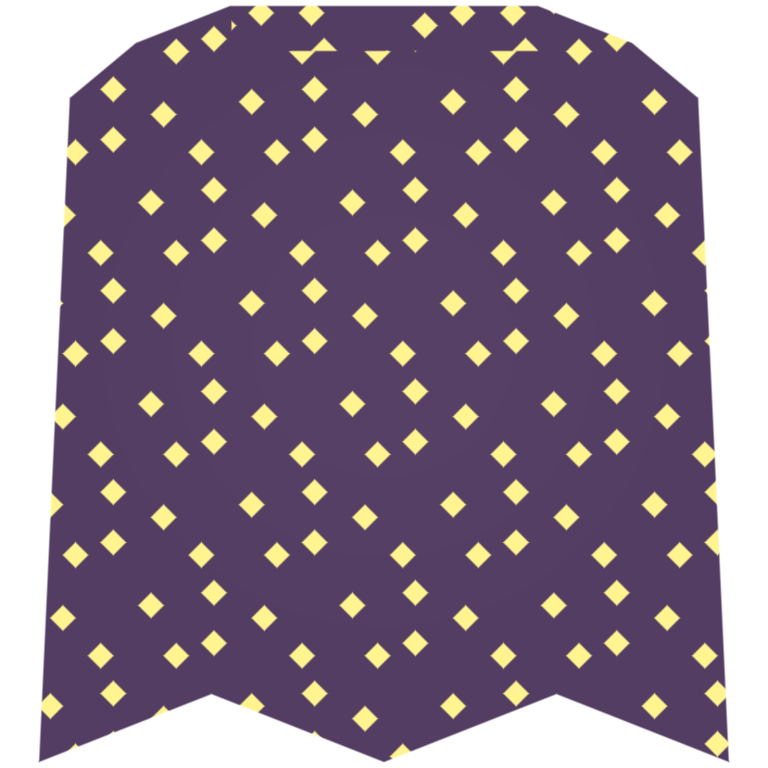
Write a WebGL 1 fragment shader that draws this pattern.

```glsl
precision highp float;
// A purple cloth banner with chamfered shoulders and a zigzag hem, on white.
// A motif of six yellow diamonds repeats on a staggered lattice; the yoke
// panel at the top carries the same print turned by a quarter.
uniform vec2 u_resolution;

const float STEP = 0.01639; // print grid step, also a diamond's half diagonal
const float SOFT = 0.0017;  // half width of the smoothed edges

float cover(float dist) {
  return 1.0 - smoothstep(-SOFT, SOFT, dist);
}

// Signed distance to the line a-b, positive on its right with y pointing down.
float sideOf(vec2 p, vec2 a, vec2 b) {
  vec2 dir = normalize(b - a);
  return dot(p - a, vec2(dir.y, -dir.x));
}

// Diamond in grid steps, repeated every 16 steps across.
float diamond(vec2 p, vec2 center) {
  vec2 d = p - center;
  d.x = mod(d.x + 8.0, 16.0) - 8.0;
  return abs(d.x) + abs(d.y) - 1.02;
}

// Six diamonds per lattice cell; each band of 8 steps shifts by 8 across.
float printCover(vec2 p) {
  p /= STEP;
  p -= 8.0 * floor((p.y + 1.5) / 8.0);
  float d = diamond(p, vec2(0.0, 0.0));
  d = min(d, diamond(p, vec2(11.0, 1.0)));
  d = min(d, diamond(p, vec2(4.0, 2.0)));
  d = min(d, diamond(p, vec2(0.0, 4.0)));
  d = min(d, diamond(p, vec2(13.0, 5.0)));
  d = min(d, diamond(p, vec2(7.0, 5.0)));
  return cover(d * STEP * 0.7071);
}

// Mirrored outline: flat top, two chamfers, flared side, zigzag hem.
float bannerDistance(vec2 p) {
  p.x = abs(p.x);
  vec2 collar = vec2(0.2005, 0.0078);
  vec2 shoulder = vec2(0.323, 0.056);
  vec2 sleeve = vec2(0.409, 0.1276);
  vec2 corner = vec2(0.449, 0.992);
  float d = collar.y - p.y;
  d = max(d, sideOf(p, collar, shoulder));
  d = max(d, sideOf(p, shoulder, sleeve));
  d = max(d, sideOf(p, sleeve, corner));
  float hem = 0.9037 + 0.0885 * abs(p.x / 0.2246 - 1.0);
  return max(d, (p.y - hem) * 0.93);
}

void main() {
  // Canvas units: x from the middle, y down from the top.
  vec2 p = (gl_FragCoord.xy - 0.5 * u_resolution)
         / min(u_resolution.x, u_resolution.y);
  p.y = 0.5 - p.y;

  // Body print, replaced by the turned print inside the yoke.
  float bodyPrint = printCover(p - vec2(-0.3525, 0.1163));
  vec2 q = p - vec2(-0.1599, 0.0169);
  float yokePrint = printCover(vec2(-q.y, q.x));
  float yoke = cover(max(abs(p.x - 0.001) - 0.1995, p.y - 0.0664));
  float ink = mix(bodyPrint, yokePrint, yoke);

  // Cloth with a faint glow in the middle.
  vec3 cloth = mix(vec3(0.338, 0.250, 0.398), vec3(0.325, 0.238, 0.385),
                   smoothstep(0.1, 0.5, length(p - vec2(0.0, 0.45))));
  vec3 color = mix(cloth, vec3(1.0, 0.955, 0.56), ink);
  color = mix(vec3(1.0), color, cover(bannerDistance(p)));
  gl_FragColor = vec4(color, 1.0);
}
```
